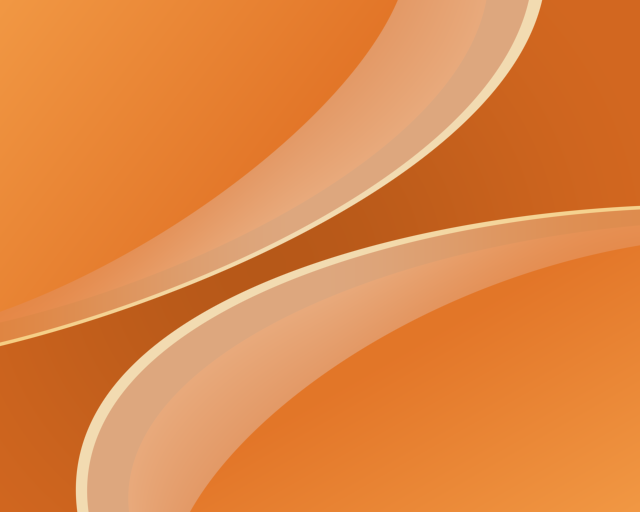
Give the GLSL for this background, as a Shadertoy shader.

```glsl
// Two glassy curved ribbons with cream rims sweeping over an orange backdrop.

const vec2 CANVAS = vec2(1.25, 1.0);

const vec3 AMBER  = vec3(0.945, 0.595, 0.265);
const vec3 ORANGE = vec3(0.888, 0.462, 0.158);
const vec3 RUST   = vec3(0.715, 0.345, 0.095);
const vec3 COPPER = vec3(0.825, 0.405, 0.125);

// Distances from a point to the four curves that bound a ribbon.
struct Ribbon {
    float rim;
    float shade;
    float glass;
    float panel;
};

vec2 bezier(vec2 a, vec2 b, vec2 c, vec2 d, float t) {
    float s = 1.0 - t;
    return s * s * s * a + 3.0 * s * s * t * b + 3.0 * s * t * t * c + t * t * t * d;
}

vec2 bezierTangent(vec2 a, vec2 b, vec2 c, vec2 d, float t) {
    float s = 1.0 - t;
    return normalize(s * s * (b - a) + 2.0 * s * t * (c - b) + t * t * (d - c));
}

// Signed distance to a curve rising along the diagonal; positive at upper left.
float curveSide(vec2 p, vec2 a, vec2 b, vec2 c, vec2 d) {
    const vec2 diagonal = vec2(1.0);
    float low = 0.0;
    float high = 1.0;
    for (int i = 0; i < 16; i++) {
        float middle = 0.5 * (low + high);
        if (dot(bezier(a, b, c, d, middle) - p, diagonal) < 0.0) low = middle;
        else high = middle;
    }
    float t = 0.5 * (low + high);
    vec2 tangent = bezierTangent(a, b, c, d, t);
    return dot(p - bezier(a, b, c, d, t), vec2(-tangent.y, tangent.x));
}

float coverage(float distanceInside, float pixel) {
    return smoothstep(-0.75 * pixel, 0.75 * pixel, distanceInside);
}

// Layers rim, shaded glass, clear glass and panel; strength fades the tail.
vec3 paintRibbon(vec3 color, Ribbon r, vec3 panel, float strength, float pixel) {
    vec3 rim = mix(vec3(0.965, 0.805, 0.50), vec3(0.950, 0.860, 0.695), strength);
    vec3 shade = mix(vec3(0.875, 0.515, 0.245), vec3(0.865, 0.655, 0.495), strength);
    float across = clamp(r.glass / (r.glass + abs(r.panel) + 0.001), 0.0, 1.0);
    vec3 glow = mix(vec3(0.910, 0.665, 0.485), vec3(0.890, 0.600, 0.400), across);
    vec3 glass = mix(vec3(0.900, 0.525, 0.265), glow, strength);

    color = mix(color, rim, coverage(r.rim, pixel));
    color = mix(color, shade, coverage(r.shade, pixel));
    color = mix(color, glass, coverage(r.glass, pixel));
    return mix(color, panel, coverage(r.panel, pixel));
}

// Linear blend from a bright corner into the deeper orange.
vec3 panelColor(vec2 p, vec2 corner, vec2 direction, float reach) {
    return mix(AMBER, ORANGE, clamp(dot(p - corner, direction) / reach, 0.0, 1.0));
}

Ribbon upperRibbon(vec2 p) {
    return Ribbon(
        curveSide(p, vec2(0.0, 0.324), vec2(0.407, 0.423), vec2(0.985, 0.679), vec2(1.059, 1.0)),
        curveSide(p, vec2(0.0, 0.331), vec2(0.407, 0.430), vec2(0.961, 0.682), vec2(1.033, 1.0)),
        curveSide(p, vec2(0.0, 0.370), vec2(0.383, 0.459), vec2(0.896, 0.707), vec2(0.950, 1.0)),
        curveSide(p, vec2(0.0, 0.391), vec2(0.334, 0.511), vec2(0.684, 0.780), vec2(0.777, 1.0)));
}

Ribbon lowerRibbon(vec2 p) {
    return Ribbon(
        -curveSide(p, vec2(0.151, 0.0), vec2(0.101, 0.381), vec2(0.713, 0.573), vec2(1.251, 0.598)),
        -curveSide(p, vec2(0.173, 0.0), vec2(0.124, 0.360), vec2(0.717, 0.564), vec2(1.251, 0.591)),
        -curveSide(p, vec2(0.252, 0.0), vec2(0.220, 0.283), vec2(0.700, 0.511), vec2(1.251, 0.560)),
        -curveSide(p, vec2(0.371, 0.0), vec2(0.493, 0.218), vec2(0.847, 0.454), vec2(1.251, 0.521)));
}

void mainImage(out vec4 fragColor, in vec2 fragCoord) {
    vec2 p = fragCoord / iResolution.xy * CANVAS;
    float pixel = 1.0 / min(iResolution.x / CANVAS.x, iResolution.y);

    // Backdrop, darkest in the gap between the ribbons
    float gapDistance = length(p - vec2(0.52, 0.48));
    vec3 color = mix(RUST, COPPER, smoothstep(0.0, 0.85, gapDistance));

    // Upper ribbon fades to the left
    vec3 upperPanel = panelColor(p, vec2(0.0, 1.0), vec2(0.8, -0.6), 0.62);
    float upperStrength = smoothstep(-0.1, 0.6, p.x);
    color = paintRibbon(color, upperRibbon(p), upperPanel, upperStrength, pixel);

    // Lower ribbon fades to the right
    vec3 lowerPanel = panelColor(p, vec2(1.25, 0.0), vec2(-0.5, 0.87), 0.50);
    float lowerStrength = 1.0 - 0.75 * smoothstep(0.6, 1.25, p.x);
    color = paintRibbon(color, lowerRibbon(p), lowerPanel, lowerStrength, pixel);

    fragColor = vec4(color, 1.0);
}
```
